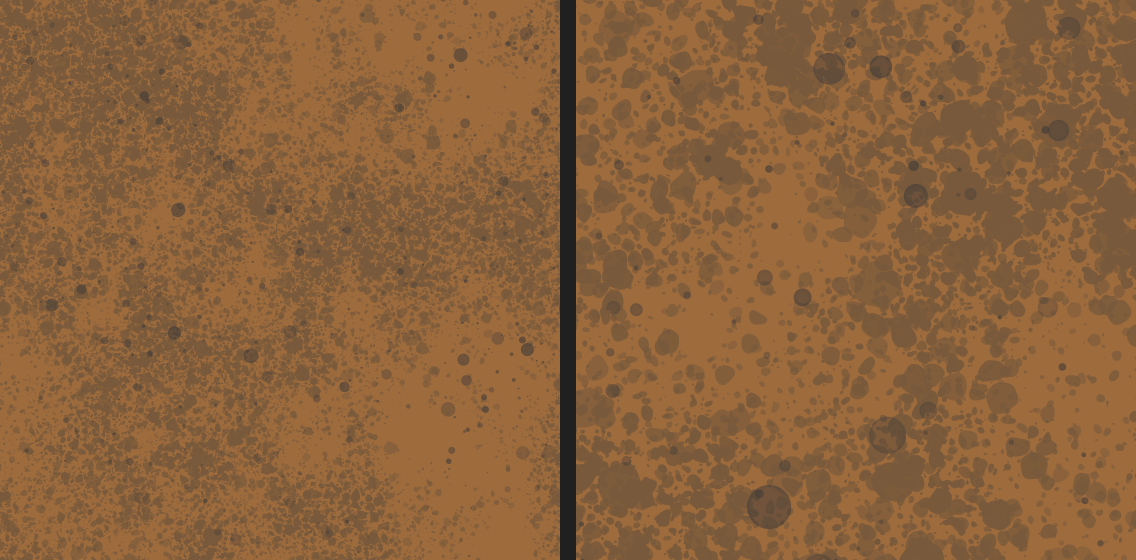
Left: the whole. Right: its middle third, enlarged.
This texture is drawn by a WebGL 1 fragment shader. Its source:

```glsl
precision highp float;
// Rusty clay surface spattered with clustered translucent brown and dark drops.
uniform vec2 u_resolution;

const vec3 CLAY = vec3(0.62, 0.42, 0.24);
const vec3 STAIN = vec3(0.47, 0.35, 0.23);
const vec3 INK = vec3(0.25, 0.23, 0.22);

// Sine-free hash: three values in 0..1 per cell and seed.
vec3 hash3(vec2 cell, float seed) {
  vec3 q = fract(vec3(cell.xyx + seed * 17.3) * vec3(0.1031, 0.1030, 0.0973));
  q += dot(q, q.yxz + 33.33);
  return fract((q.xxy + q.yzz) * q.zyx);
}

float valueNoise(vec2 p, float seed) {
  vec2 cell = floor(p);
  vec2 f = fract(p);
  f = f * f * (3.0 - 2.0 * f);
  float low = mix(hash3(cell, seed).x, hash3(cell + vec2(1.0, 0.0), seed).x, f.x);
  float high = mix(hash3(cell + vec2(0.0, 1.0), seed).x, hash3(cell + 1.0, seed).x, f.x);
  return mix(low, high, f.y);
}

// Broad drifts broken up by finer gaps, 0 (bare) to 1 (crowded).
float crowding(vec2 p, float seed) {
  float n = 0.45 * valueNoise(p * 3.5, seed)
          + 0.33 * valueNoise(p * 11.0, seed + 1.0)
          + 0.22 * valueNoise(p * 35.0, seed + 2.0);
  return smoothstep(0.2, 0.8, n);
}

// Light let through one grid of scattered drops: 1 is bare, 0 is opaque.
float drops(vec2 p, float count, vec2 radii, vec2 opacities,
            float amount, float rim, float clusterSeed, float seed, float pixel) {
  vec2 home = floor(p * count);
  float clearness = 1.0;
  for (int y = -1; y <= 1; y++) {
    for (int x = -1; x <= 1; x++) {
      vec2 cell = home + vec2(float(x), float(y));
      vec3 place = hash3(cell, seed);
      vec3 traits = hash3(cell, seed + 5.0);
      vec2 center = (cell + place.xy) / count;
      float density = crowding(center, clusterSeed);
      float radius = mix(radii.x, radii.y, traits.x * traits.x);
      float inside = radius - length(p - center);
      float mask = clamp(inside / pixel + 0.5, 0.0, 1.0);
      float opacity = mix(opacities.x, opacities.y, 0.5 * (traits.y + density));
      opacity += rim * (1.0 - smoothstep(0.0, 0.0025, inside));
      mask *= step(place.z, amount * density);
      clearness *= 1.0 - mask * clamp(opacity, 0.0, 1.0);
    }
  }
  return clearness;
}

void main() {
  float pixel = 1.0 / min(u_resolution.x, u_resolution.y);
  vec2 p = gl_FragCoord.xy * pixel;

  // Ragged outlines for the brown stains.
  vec2 wobble = vec2(valueNoise(p * 110.0, 21.0), valueNoise(p * 110.0, 22.0)) - 0.5;
  vec2 q = p + 0.004 * wobble;

  // Brown stains, from large blots to fine specks.
  vec2 stainOpacity = vec2(0.3, 1.0);
  float bare = drops(q, 40.0, vec2(0.005, 0.0135), stainOpacity, 0.55, 0.0, 3.0, 1.0, pixel);
  bare *= drops(q, 75.0, vec2(0.003, 0.008), stainOpacity, 0.9, 0.0, 3.0, 2.0, pixel);
  bare *= drops(q, 140.0, vec2(0.0015, 0.005), stainOpacity, 0.9, 0.0, 3.0, 3.0, pixel);
  bare *= drops(q, 240.0, vec2(0.0006, 0.0025), stainOpacity, 0.8, 0.0, 3.0, 4.0, pixel);
  vec3 color = mix(CLAY, STAIN, min(1.0, 1.12 * (1.0 - bare)));

  // Sparse round dark drops with faint rims.
  vec2 inkOpacity = vec2(0.1, 0.65);
  float clean = drops(p, 30.0, vec2(0.006, 0.0135), inkOpacity, 0.14, 0.08, 9.0, 6.0, pixel);
  clean *= drops(p, 90.0, vec2(0.0012, 0.0055), inkOpacity, 0.1, 0.08, 9.0, 7.0, pixel);
  color = mix(color, INK, 1.0 - clean);

  gl_FragColor = vec4(color, 1.0);
}
```
